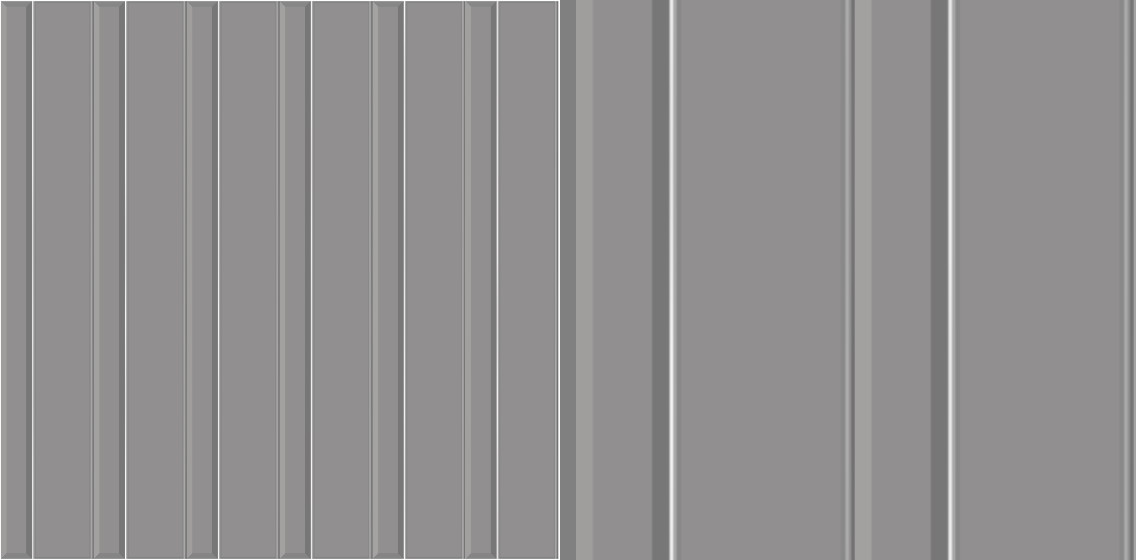
Left, the full canvas; right, a detail of the centre.
Write a three.js fragment shader that draws this texture.

```glsl
// Grey ribbed metal cladding: six vertical repeats of a bevelled rib and a flat panel,
// inside a thin white margin. Each strip is shaded by its distance to the nearest edge;
// low-contrast hash noise varies the bevels and the bright seams.
varying vec2 vUv;

float hash(vec2 p) {
  vec3 q = fract(p.xyx * vec3(0.1031, 0.1030, 0.0973));
  q += dot(q, q.yzx + 33.33);
  return fract((q.x + q.y) * q.z);
}

// Smooth noise running down one repeat
float streak(float y, float id) {
  float i = floor(y), f = fract(y);
  return mix(hash(vec2(i, id)), hash(vec2(i + 1.0, id)), f * f * (3.0 - 2.0 * f));
}

// Soft step and soft band, in canvas units
float after(float edge, float x) {
  return smoothstep(edge - 0.0009, edge + 0.0009, x);
}

float band(float a, float b, float x) {
  return after(a, x) * (1.0 - after(b, x));
}

void main() {
  float period = 0.1659;
  float start = 0.0016;
  float id = clamp(floor((vUv.x - start) / period), 0.0, 5.0);
  float x = vUv.x - start - id * period;
  float endGap = min(vUv.y - 0.0022, 0.9978 - vUv.y);
  float wear = streak(vUv.y * 7.0, id);

  vec3 face = vec3(0.570, 0.562, 0.564);
  vec3 lit = vec3(0.650, 0.645, 0.637) - 0.035 * hash(vec2(id, 4.0));
  vec3 shade = vec3(0.472, 0.468, 0.470);

  // Rib: bevels on all four sides, mitred at the corners
  float left = x;
  float right = 0.0552 - x;
  float side = min(left, right);
  vec3 sideColor = mix(lit, shade, after(0.0276, x));
  vec3 endColor = vUv.y > 0.5 ? vec3(0.535, 0.530, 0.530) : vec3(0.525, 0.520, 0.520);
  vec3 bevel = mix(endColor, sideColor, after(0.0, endGap - side));
  vec3 rib = mix(bevel, face, after(0.0100, min(side, endGap)));

  // Panel: narrow rounded lip at the ends and along both seams
  vec3 panel = face;
  panel = mix(panel, vec3(0.500), 0.7 * (1.0 - after(0.0035, endGap)));
  panel = mix(panel, vec3(0.660, 0.655, 0.655), band(0.0578, 0.0600, x));
  panel = mix(panel, vec3(0.520), 0.7 * band(0.0600, 0.0625, x));
  panel = mix(panel, vec3(0.520), 0.6 * band(0.1575, 0.1602, x));
  panel = mix(panel, vec3(0.690, 0.685, 0.685), (0.75 + 0.25 * wear) * band(0.1604, 0.1624, x));
  panel = mix(panel, vec3(0.420), (0.7 + 0.3 * wear) * band(0.1639, 0.1657, x));

  // Bright seam between rib and panel
  vec3 color = mix(rib, panel, after(0.0552, x));
  color = mix(color, vec3(0.88 + 0.1 * wear), band(0.0558, 0.0579, x));

  // White margin
  float inside = after(0.0, endGap) * after(start, vUv.x) * (1.0 - after(0.9972, vUv.x));
  gl_FragColor = vec4(mix(vec3(0.99), color, inside), 1.0);
}
```
